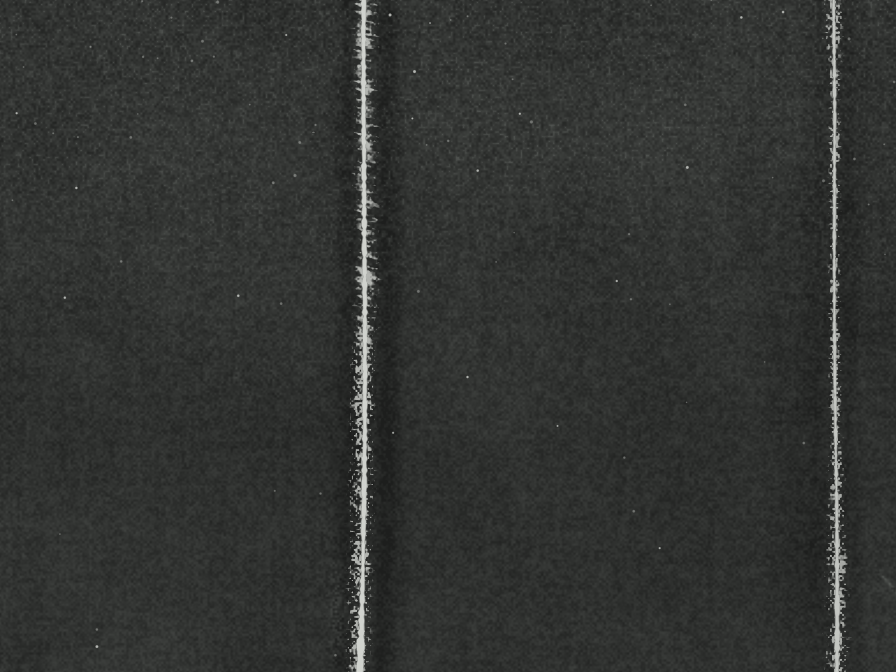
Write a WebGL 2 fragment shader that draws this texture.

```glsl
#version 300 es
precision highp float;
// Worn charcoal cloth with two pale vertical creases, frayed and dusty.
// Layered noise and a sine weave make the cloth; noise thresholded by
// distance to each crease makes the fraying, and scattered cells the dust.
uniform vec2 u_resolution;
out vec4 outColor;

float hash(vec2 cell) {
  uvec2 q = uvec2(ivec2(cell) + 4096) * uvec2(1597334673u, 3812015801u);
  uint n = (q.x ^ q.y) * 1597334673u;
  n = (n ^ (n >> 15)) * 2246822519u;
  return float((n ^ (n >> 13)) >> 8) / 16777216.0;
}

float noise(vec2 p) {
  vec2 i = floor(p), f = fract(p);
  f = f * f * (3.0 - 2.0 * f);
  return mix(mix(hash(i), hash(i + vec2(1, 0)), f.x),
             mix(hash(i + vec2(0, 1)), hash(i + vec2(1, 1)), f.x), f.y);
}

float layered(vec2 p) {
  float sum = 0.0, weight = 0.5;
  for (int i = 0; i < 4; i++) {
    sum += weight * noise(p);
    p = p * 2.1 + 17.3;
    weight *= 0.5;
  }
  return sum;
}

float blob(vec2 p, vec2 center, vec2 size) {
  vec2 q = (p - center) / size;
  return exp(-dot(q, q));
}

// Flakes and cross fibres that thin out away from the crease at d = 0
float fraying(vec2 p, float d, float spread, float fibre) {
  float flakes = noise(p * 330.0 + 40.0);
  float strands = noise(vec2(p.x * 75.0, p.y * 260.0 + d * 50.0));
  float grain = mix(flakes, 0.35 * flakes + 0.65 * strands, fibre);
  float reach = exp(-d * d / (spread * spread));
  float patches = 0.35 * (noise(vec2(p.y * 24.0, spread + 3.0)) - 0.5);
  return smoothstep(0.87, 1.3, grain + reach * (0.55 + patches)) * smoothstep(0.02, 0.4, reach);
}

// Irregular bright thread running along the crease
float thread(vec2 p, float d, float width) {
  float ragged = width * (0.6 + 0.8 * noise(p * vec2(60.0, 170.0)));
  float edge = 0.7 / u_resolution.y + 0.0006;
  return 1.0 - smoothstep(ragged - edge, ragged + edge, abs(d));
}

// One possible dust speck per cell
float dust(vec2 p, float cells, float chance) {
  vec2 id = floor(p * cells);
  vec2 spot = 0.15 + 0.7 * vec2(hash(id + 31.0), hash(id + 77.0));
  float radius = mix(0.0009, 0.0023, hash(id + 113.0));
  float dist = length(fract(p * cells) - spot) / cells;
  float soft = 0.5 / u_resolution.y + 0.0004;
  return step(hash(id), chance) * (1.0 - smoothstep(radius - soft, radius + soft, dist));
}

void main() {
  vec2 p = gl_FragCoord.xy / u_resolution.y;
  p.x += 0.5 * (1.3333 - u_resolution.x / u_resolution.y);

  // Cloth: broad stains, weave and grain
  float top = smoothstep(0.25, 1.0, p.y);
  float tone = 0.188 + 0.012 * top;
  tone += 0.055 * (layered(p * 5.0 + 3.0) - 0.47);
  tone += 0.007 * sin(p.x * 680.0 + 0.8 * sin(p.y * 90.0)) * sin(p.y * 640.0);
  tone += 0.012 * (noise(vec2(p.x * 150.0, p.y * 6.0)) - 0.5);
  tone += 0.012 * (noise(vec2(p.x * 6.0, p.y * 150.0)) - 0.5);
  float grain = noise(p * 290.0);
  tone += (0.055 + 0.03 * top) * (grain - 0.5) + 0.035 * (noise(p * 140.0) - 0.5);
  tone += 0.09 * smoothstep(0.78, 1.0, grain) * top * layered(p * 9.0);

  // Pale rubbed areas, a faint ring and a scuffed arc
  tone += 0.028 * blob(p, vec2(0.125, 0.48), vec2(0.03));
  tone += 0.022 * blob(p, vec2(0.24, 0.72), vec2(0.09, 0.13));
  tone += 0.016 * blob(p, vec2(0.7, 0.52), vec2(0.13, 0.2));
  tone += 0.016 * blob(p, vec2(0.98, 0.76), vec2(0.1, 0.18));
  tone += 0.07 * blob(p, vec2(0.503, 0.09), vec2(0.014, 0.07)) * grain;
  float ring = abs(length(p - vec2(0.38, 0.44)) - 0.027);
  tone += 0.03 * grain * exp(-ring * ring / 0.00002);
  float arc = abs(length(p - vec2(1.22, 0.05)) - 0.132);
  tone += 0.1 * grain * exp(-arc * arc / 0.00001) * smoothstep(1.28, 1.32, p.x) * step(0.05, p.y);

  // Distances from the gently bent creases
  float left = p.x - (0.5425 + 0.0015 * sin(p.y * 5.0) - 0.007 * pow(1.0 - p.y, 4.0));
  float right = p.x - (1.2455 - 0.0055 * p.y + 0.001 * sin(p.y * 9.0));

  // Dark folds beside the creases
  tone -= 0.055 * blob(vec2(left, 0), vec2(0.034, 0), vec2(0.022, 1));
  tone -= 0.045 * blob(vec2(left, 0), vec2(-0.024, 0), vec2(0.018, 1));
  tone -= 0.03 * blob(vec2(right, 0), vec2(0.02, 0), vec2(0.02, 1));
  tone -= 0.025 * blob(vec2(right, 0), vec2(-0.02, 0), vec2(0.022, 1));
  tone -= 0.025 * blob(p, vec2(1.19, 0.25), vec2(0.035, 0.32));
  tone = max(tone, 0.115);

  // Wear: cross fibres above on the left crease, loose flakes elsewhere
  float upper = smoothstep(0.4, 0.6, p.y);
  float leftSpread = 0.016 + 0.005 * upper * smoothstep(0.0, 0.01, left);
  float wear = 0.75 * fraying(p, left + 0.004 * (1.0 - upper), leftSpread, upper);
  float rightSpread = 0.008 + 0.008 * (1.0 - smoothstep(0.05, 0.45, p.y)) + 0.005 * smoothstep(0.85, 1.0, p.y);
  wear = max(wear, 0.7 * fraying(p, right, rightSpread, 0.0));
  wear = max(wear, 0.92 * thread(p, left, 0.0034 + 0.002 * smoothstep(0.15, 0.0, p.y)));
  wear = max(wear, 0.85 * thread(p, right, 0.0023 + 0.0014 * smoothstep(0.3, 0.0, p.y)));

  // Dust gathers toward the top
  float specks = max(dust(p, 15.0, 0.04 + 0.12 * top), 0.5 * dust(p + 0.37, 34.0, 0.02 + 0.06 * top));
  wear = max(wear, 0.75 * specks);

  vec3 cloth = tone * vec3(0.99, 1.03, 0.99);
  outColor = vec4(mix(cloth, vec3(0.87, 0.88, 0.86), wear), 1.0);
}
```
